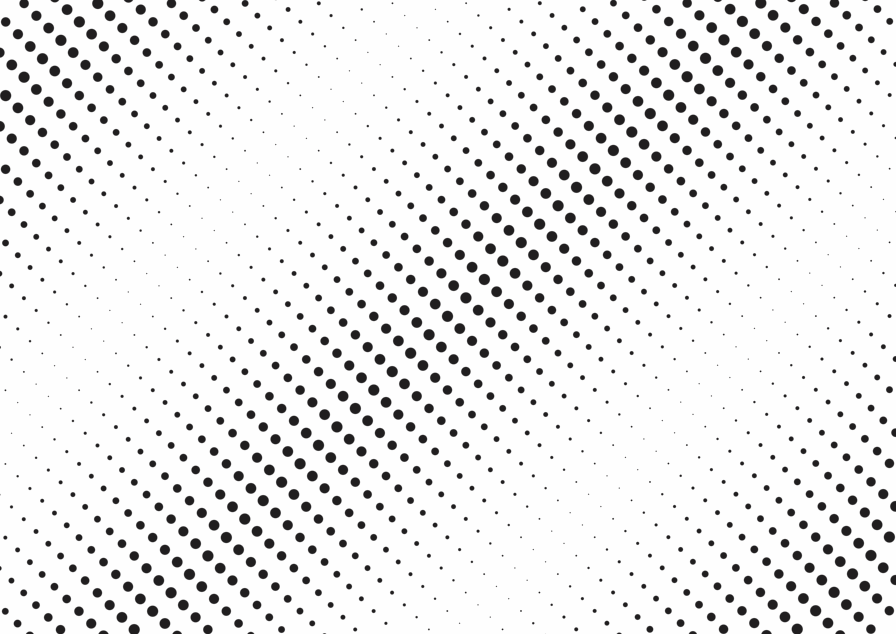
Write a Shadertoy shader that draws this pattern.

```glsl
// Diagonal halftone: black dots on a slanted grid, swelling and shrinking in soft bands.

const vec3  PAPER = vec3(0.995);
const vec3  INK = vec3(0.125, 0.118, 0.122);

// Lengths are fractions of the canvas height.
const vec2  DOT_SPACING = vec2(0.02737, 0.04111); // across the bands, along the bands
const vec2  GRID_OFFSET = vec2(-0.0013, 0.0002);
const float MAX_RADIUS = 0.00875;
const float MIN_RADIUS = 0.00065;
const float DOTS_PER_BAND = 27.0;                 // rows from one crest to the next
const float CREST_ROUNDNESS = 0.5;                // 0 = linear ramp, 1 = cosine
const float EDGE_SOFTNESS = 0.8;                  // half width of the edge, in pixels

const float PI = 3.14159;

// Turn the canvas so x runs down-right across the bands and y runs up-right.
vec2 toGridAxes(vec2 p) {
    return vec2(p.x - p.y, p.x + p.y) * inversesqrt(2.0);
}

// Dot radius by row: largest at each crest, nearly nothing in between.
float dotRadius(float row) {
    float phase = row / DOTS_PER_BAND;
    float ramp = 1.0 - 2.0 * abs(phase - round(phase));
    float wave = 0.5 + 0.5 * cos(2.0 * PI * phase);
    return mix(MIN_RADIUS, MAX_RADIUS, mix(ramp, wave, CREST_ROUNDNESS));
}

// Antialiased disc; dots smaller than a pixel fade by their area.
float discCoverage(float dist, float radius, float pixel) {
    float edge = EDGE_SOFTNESS * pixel;
    float area = PI * radius * radius / (pixel * pixel);
    return smoothstep(-edge, edge, radius - dist) * min(area, 1.0);
}

void mainImage(out vec4 fragColor, in vec2 fragCoord) {
    float pixel = 1.0 / iResolution.y;
    vec2 centered = (fragCoord - 0.5 * iResolution.xy) * pixel;

    // Nearest dot of the grid
    vec2 grid = toGridAxes(centered) - GRID_OFFSET;
    vec2 cell = round(grid / DOT_SPACING);
    float dist = length(grid - cell * DOT_SPACING);

    float ink = discCoverage(dist, dotRadius(cell.x), pixel);
    fragColor = vec4(mix(PAPER, INK, ink), 1.0);
}
```
